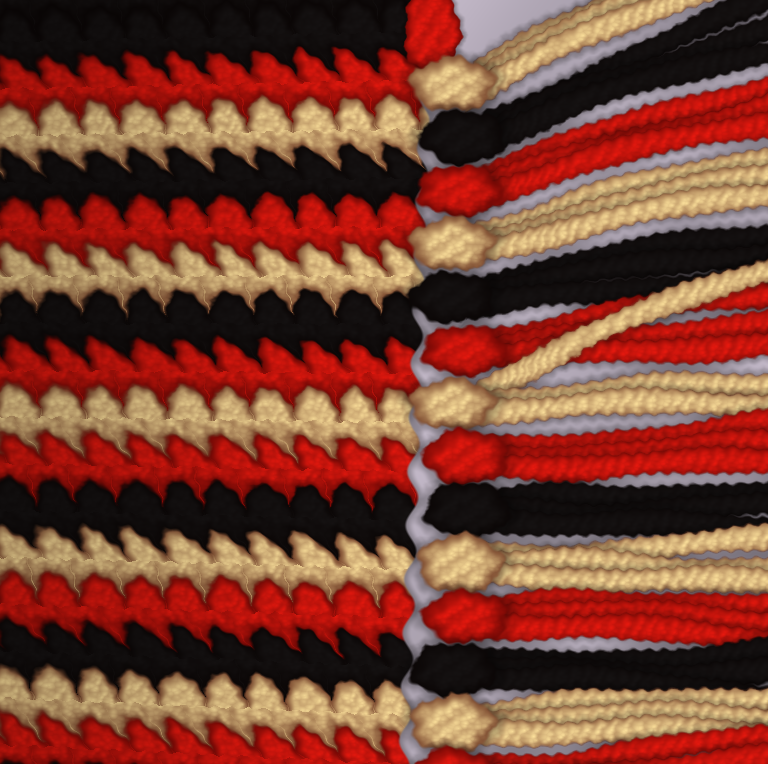
Reproduce this texture procedurally as a Shadertoy shader.

```glsl
// Striped crochet in black, red and cream wool, with a knotted fringe at the right.
// Rows meet along scalloped stitch edges; a loop lays plied strands and a knot per row.
// One unit is one row of stitches: the canvas is 16 units wide, with y running downwards.

const float PI = 3.14159;
const float CANVAS_UNITS = 16.0;
const float STITCH_WIDTH = 0.885;
const vec3 BLACK = vec3(0.075, 0.062, 0.062);
const vec3 RED = vec3(0.82, 0.085, 0.05);
const vec3 CREAM = vec3(0.89, 0.77, 0.53);
const vec3 BACKDROP = vec3(0.75, 0.71, 0.77);

float hash(float n) { return fract(sin(n * 91.345) * 4375.85); }

vec2 hash2(vec2 p) {
    return fract(sin(vec2(dot(p, vec2(127.1, 311.7)), dot(p, vec2(269.5, 183.3)))) * 4375.85);
}

// Cellular noise: distance to the nearest scattered point
float cellular(vec2 p) {
    vec2 cell = floor(p), f = fract(p);
    float nearest = 1.5;
    for (int y = -1; y <= 1; y++)
        for (int x = -1; x <= 1; x++) {
            vec2 o = vec2(x, y);
            nearest = min(nearest, length(o + hash2(cell + o) - f));
        }
    return nearest;
}

// Stripe order: black, red, cream; black and red swap in the lower half
vec3 rowColor(float row) {
    float m = mod(max(row, 0.0), 3.0);
    if (m > 1.5) return CREAM;
    return (m < 0.5) == (row < 8.5) ? BLACK : RED;
}

// Warm shading, so that the folds of the wool stay saturated
vec3 lit(vec3 color, float shade) {
    return color * mix(vec3(0.5, 0.32, 0.29), vec3(1.0), shade);
}

// Twisted plies of yarn
float plies(float along, float across, float pitch) {
    return 0.5 + 0.5 * sin(2.0 * PI * (along / pitch + across * 1.8));
}

float stitchPhase(float x, float row) {
    return x / STITCH_WIDTH + 0.246 + 0.22 * (hash(row + 3.0) - 0.5)
         + 0.05 * sin(x * 2.3 + row * 4.1);
}

// Offset of the scalloped edge on top of a row
float stitchEdge(float x, float row) {
    float roundness = mix(0.65, 1.0, mod(row, 2.0));
    float bump = pow(abs(sin(PI * stitchPhase(x, row))), roundness);
    return (0.52 + 0.08 * sin(x * 1.7 + row * 2.6)) * (0.62 - bump);
}

vec3 fabric(vec2 p, float fuzz, float soft) {
    float y = p.y - mix(0.4, 0.0, p.y / CANVAS_UNITS) - p.x * mix(-0.03, 0.05, p.y / CANVAS_UNITS);
    float row = floor(y + 0.5);
    float x = p.x - (0.25 + 0.5 * mod(row, 2.0)) * (y - row);
    float slope = (stitchEdge(x + 0.02, row) - stitchEdge(x - 0.02, row)) / 0.04;
    float d = (y - row - stitchEdge(x, row)) / sqrt(1.0 + slope * slope);

    // Loops: lit middles, dark gaps between bumps, slanted plies
    float v = fract(stitchPhase(x, row)) - 0.5;
    float gap = smoothstep(0.02, 0.25, 0.5 - abs(v));
    float shade = smoothstep(-0.06, 0.24, abs(d)) * mix(0.7, 1.0, gap);
    shade *= 0.82 + 0.18 * plies(y + abs(v) * 0.6, v, 0.3);
    vec3 color = mix(rowColor(row - 1.0), rowColor(row), smoothstep(-soft, soft, d));
    return lit(color, shade * (1.12 - 0.3 * fuzz));
}

// Lays a shape with signed distance d over the colour below, with a soft shadow
vec3 layOver(vec3 below, vec3 color, float d, float soft) {
    below *= mix(0.74, 1.0, smoothstep(0.0, 0.2, d));
    return mix(color, below, smoothstep(-soft, soft, d));
}

// Height of one strand at s, from 0 at the knot to 1 at the right border
float strandPath(float s, float knotY, float endY, float side, float seed) {
    float spread = side * mix(0.17, 0.36 + 0.16 * hash(seed), s);
    float sway = 0.13 * sin(s * 4.5 + 6.3 * hash(seed + 0.7)) * smoothstep(0.0, 0.4, s);
    return mix(knotY, endY, s * (1.15 - 0.15 * s)) + spread + sway;
}

vec3 strand(vec3 below, vec3 color, vec2 p, float k, float side, float fuzz, float soft) {
    float seed = k * 3.0 + side;
    float knotY = 1.75 + 1.11 * k;
    float endY = -1.2 + 1.73 * k - 0.032 * k * k;
    endY -= (k == 6.0 && side < 0.0) ? 2.0 : 0.0;   // one stray strand crosses its neighbours
    float s = (p.x - 9.9) / 6.1;
    float y = strandPath(s, knotY, endY, side, seed);
    float slope = (strandPath(s + 0.01, knotY, endY, side, seed) - y) / 0.061;
    float across = (p.y - y) / sqrt(1.0 + slope * slope);
    float radius = 0.25 + 0.03 * sin(p.x * 2.0 + seed);
    float d = max(abs(across) - radius, 9.7 - p.x);
    float shade = sqrt(clamp(1.0 - across * across / (radius * radius), 0.0, 1.0));
    shade *= 0.78 + 0.22 * plies(p.x * sqrt(1.0 + slope * slope), across, 0.27);
    return layOver(below, lit(color, shade * (1.18 - 0.3 * fuzz)), d, soft);
}

vec3 knot(vec3 below, vec3 color, vec2 p, float k, float fuzz, float soft) {
    vec2 center = vec2(k < 0.0 ? 9.0 : 9.55 + 0.35 * (hash(k + 0.3) - 0.5), 1.75 + 1.11 * k);
    vec2 size = k < 0.0 ? vec2(0.58, 0.95) : vec2(0.88, 0.52 + 0.1 * hash(k + 5.0));
    vec2 q = (p - center) / size;
    float lumps = 0.07 * sin(atan(q.y, q.x) * 5.0 + k * 2.0);
    float d = (length(q) - 1.0 + lumps) * size.y;
    float shade = smoothstep(0.08, -0.3, d) * (0.74 + 0.26 * plies(q.x * 0.7 + q.y * 0.4, q.y * 0.3, 0.5));
    return layOver(below, lit(color, shade * (1.15 - 0.3 * fuzz)), d, soft);
}

void mainImage(out vec4 fragColor, in vec2 fragCoord) {
    float unitsPerPixel = CANVAS_UNITS / iResolution.x;
    vec2 p = vec2(fragCoord.x, iResolution.y - fragCoord.y) * unitsPerPixel;
    float fuzz = cellular(p * vec2(7.0, 10.0));
    float soft = unitsPerPixel + 0.015 + 0.035 * smoothstep(7.0, 0.0, p.x);
    vec2 woolly = p + 0.025 * vec2(sin(p.y * 17.0 + p.x * 5.0), sin(p.x * 19.0 - p.y * 4.0)) + 0.03 * (fuzz - 0.5);

    // Backdrop, then the crocheted panel up to its right edge
    vec3 color = BACKDROP * (0.94 + 0.06 * sin(p.x * 0.9 + p.y * 0.7));
    float border = p.x - 8.9 + 0.03 * p.y - 0.12 * sin(p.y * 5.6);
    color = layOver(color, fabric(woolly, fuzz, soft), border, soft);

    // Fringe: three strands and a knot for each row
    for (float k = -1.0; k < 14.0; k++) {
        vec3 wool = rowColor(k + 2.0);
        for (float side = -1.0; side <= 1.0 && k >= 0.0; side++)
            color = strand(color, wool, woolly, k, side, fuzz, soft);
        color = knot(color, wool, woolly, k, fuzz, soft);
    }

    color *= mix(0.84, 1.02, smoothstep(0.0, 8.0, p.x));
    fragColor = vec4(color, 1.0);
}
```
